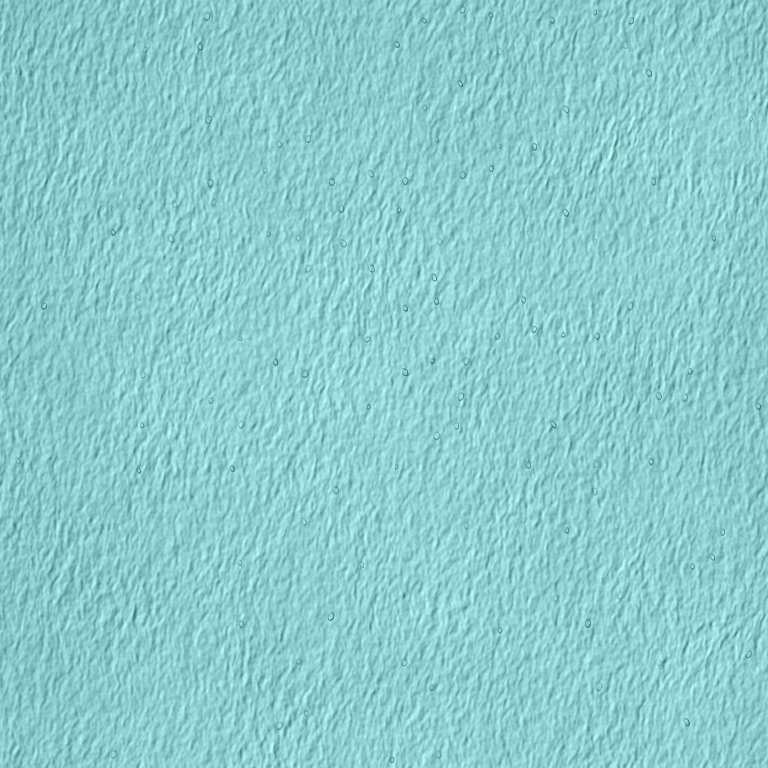
Reproduce this texture procedurally as a three.js fragment shader.

```glsl
varying vec2 vUv;

float hash(vec2 p) {
  vec3 q = fract(vec3(p.xyx) * 0.1031);
  q += dot(q, q.yzx + 33.33);
  return fract((q.x + q.y) * q.z);
}

vec2 hash2(vec2 p) {
  return vec2(hash(p), hash(p + 71.7));
}

// Gradient noise, centred on zero
float cornerSlope(vec2 cell, vec2 corner, vec2 f) {
  float angle = 6.2832 * hash(cell + corner);
  return dot(vec2(cos(angle), sin(angle)), f - corner);
}

float noise(vec2 p) {
  vec2 i = floor(p), f = fract(p);
  vec2 u = f * f * f * (f * (f * 6.0 - 15.0) + 10.0);
  float low = mix(cornerSlope(i, vec2(0, 0), f), cornerSlope(i, vec2(1, 0), f), u.x);
  float high = mix(cornerSlope(i, vec2(0, 1), f), cornerSlope(i, vec2(1, 1), f), u.x);
  return mix(low, high, u.y);
}

// Plaster relief: short, slightly leaning vertical ridges with rough edges
float relief(vec2 p) {
  p.x -= 0.14 * p.y;
  p.x += 0.01 * noise(p * 8.0 + 40.0) + 0.0025 * noise(p * 70.0 + 15.0);
  float h = 0.75 * noise(p * vec2(84.0, 38.0) + 5.0);
  h += 0.65 * noise(p * vec2(138.0, 68.0) + 90.0);
  h += 0.48 * noise(p * vec2(205.0, 118.0) + 33.0);
  h -= 0.6 * abs(noise(p * vec2(105.0, 48.0) + 140.0));
  return h + 0.5 * noise(p * vec2(44.0, 20.0) + 61.0);
}

// Tiny oval pinholes: x is the dark rim, y the pale centre
vec2 pinholes(vec2 p) {
  vec2 grid = p * 24.0, marks = vec2(0.0);
  vec2 cell = floor(grid);
  float density = mix(0.08, 0.27, smoothstep(0.5, 0.1, abs(p.x - 0.55)));
  if (hash(cell + 9.3) < density) {
    vec2 centre = cell + 0.25 + 0.5 * hash2(cell + 17.0);
    vec2 d = (grid - centre) / 24.0;
    d.x -= (hash(cell + 3.1) - 0.6) * 0.6 * d.y;
    d += 0.0012 * vec2(noise(p * 190.0), noise(p * 190.0 + 50.0));
    float size = mix(0.0028, 0.005, hash(cell + 55.0));
    float r = length(d * vec2(1.4, 1.0));
    float rim = 1.0 - smoothstep(0.0003, 0.0017, abs(r - size));
    float side = 0.7 + 0.3 * dot(normalize(d + 1e-5), vec2(0.8, -0.6));
    marks.x = rim * side * mix(0.4, 1.0, hash(cell + 28.0));
    marks.y = 1.0 - smoothstep(size * 0.3, size, r);
  }
  return marks;
}

void main() {
  vec2 p = vUv;

  // Light raking in from the upper left
  vec2 toLight = vec2(-0.00125, 0.0008);
  float slope = relief(p - toLight) - relief(p + toLight);
  float patchiness = 1.0 + 0.35 * noise(p * 7.0 + 12.0);
  float shade = 0.235 * slope * patchiness;
  shade -= 1.1 * shade * shade;

  // Broad tone: paler middle, darker left edge and top
  float tone = 0.025 * noise(p * 3.0 + 8.0) + 0.02 * noise(p * 13.0 + 3.0);
  tone -= 0.035 * smoothstep(0.3, 0.0, p.x) + 0.02 * smoothstep(0.8, 1.0, p.y);
  tone -= 0.02 * smoothstep(0.9, 1.0, p.x);

  // Fine surface grain
  float grain = 0.055 * noise(p * vec2(250.0, 210.0) + 120.0);

  vec3 turquoise = vec3(0.562, 0.812, 0.812);
  vec3 colour = turquoise + shade + tone + grain;
  vec2 hole = pinholes(p);
  colour = mix(colour, vec3(0.62, 0.86, 0.86), 0.4 * hole.y);
  colour = mix(colour, vec3(0.16, 0.36, 0.37), 0.75 * hole.x);
  gl_FragColor = vec4(clamp(colour, 0.0, 1.0), 1.0);
}
```
